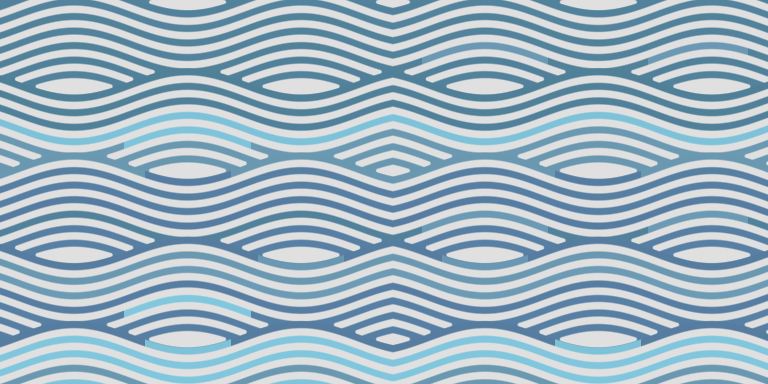
This pattern is drawn by a WebGL 2 fragment shader. Its source:

```glsl
#version 300 es
precision highp float;
// Overlapping bands of blue wave lines on pale grey, with lenses between the crests.

uniform vec2 u_resolution;
out vec4 fragColor;

// Lengths are fractions of the canvas height
const float PERIOD = 0.591;       // horizontal wave length
const float LENS_X = 0.193;       // first trough of the even bands
const float MIRROR_X = 1.0234;    // axis where the waves reflect
const float BAND_PITCH = 0.2195;  // vertical step between bands
const float FIRST_BAND_Y = 0.2214;
const float AMPLITUDE = 0.0344;
const float LINE_PITCH = 0.0378;
const float HALF_LINE = 0.0091;
const float TIP_RADIUS = 0.0057;  // rounding of the pale tips
const float CAP_REACH = 0.165;    // half length of a recoloured crest
const float LENS_REACH = 0.112;   // half length of a recoloured trough
const float TONE_VARIATION = 0.03;
const int FIRST_BAND = -2;
const int LAST_BAND = 4;
const int LINES = 7;
const float PI = 3.14159;

const vec3 PAPER = vec3(0.88);
const vec3 INKS[4] = vec3[4](
    vec3(0.34, 0.495, 0.635),     // deep blue
    vec3(0.32, 0.505, 0.605),     // teal
    vec3(0.42, 0.60, 0.70),       // mid blue
    vec3(0.50, 0.77, 0.86));      // sky blue

// Ink of each line, one row per band
const int LINE_INKS[35] = int[35](
    1, 1, 1, 1, 1, 1, 1,
    1, 1, 1, 3, 2, 2, 2,
    2, 0, 0, 0, 1, 0, 0,
    0, 2, 2, 0, 0, 0, 0,
    0, 3, 3, 2, 3, 3, 3);

float hash(vec2 p) {
    return fract(sin(dot(p, vec2(127.1, 311.7))) * 43758.5453);
}

// Horizontal position of the trough nearest to x
float troughCentre(float x, int band) {
    float start = LENS_X + 0.5 * PERIOD * float(band & 1);
    return start + PERIOD * floor((x - start) / PERIOD + 0.5);
}

// Depth below the centre of a band's top line
float bandDepth(vec2 p, int band) {
    float phase = 2.0 * PI * (p.x - troughCentre(p.x, band)) / PERIOD;
    return p.y - FIRST_BAND_Y - BAND_PITCH * float(band) - AMPLITUDE * cos(phase);
}

// Intersection of two edges meeting at a sharp angle, with a round tip
float roundTip(float a, float b) {
    const float C = -0.8;         // cosine between the edge normals
    vec2 u = vec2(a, b) + TIP_RADIUS;
    if (u.x > C * u.y && u.y > C * u.x) {
        float squared = (dot(u, u) - 2.0 * C * u.x * u.y) / (1.0 - C * C);
        return sqrt(max(squared, 0.0)) - TIP_RADIUS;
    }
    return max(a, b);
}

vec3 lineInk(float x, int band, int line, bool leftSide) {
    int row = clamp(band + 1, 0, 4);
    bool odd = (band & 1) == 1;
    float centre = troughCentre(x, band);
    float offset = abs(x - centre);

    // Troughs under the inner lenses take the ink of the next line
    bool innerLens = centre > 0.39 && centre < 0.91;
    int source = line == 0 && innerLens && offset < LENS_REACH ? 1 : line;
    int ink = LINE_INKS[row * LINES + source];

    // Some crests carry a lighter cap
    bool cap = line == 4 && 0.5 * PERIOD - offset < CAP_REACH;
    if (cap && leftSide != odd && x > 0.1 && x < 0.98 && (odd || x < 0.9))
        ink = odd ? 2 : 3;

    float tone = hash(vec2(float(line), float(band))) - 0.5;
    return INKS[ink] * (1.0 + TONE_VARIATION * tone);
}

void main() {
    vec2 p = gl_FragCoord.xy / u_resolution.y;
    float soft = 1.0 / u_resolution.y;
    bool leftSide = p.x < MIRROR_X;
    p = vec2(MIRROR_X - abs(p.x - MIRROR_X), 1.0 - p.y);

    vec3 color = PAPER;
    for (int band = FIRST_BAND; band <= LAST_BAND; band++) {
        float depth = bandDepth(p, band);

        // Solid ink of this band covers the band above
        int line = clamp(int(floor(depth / LINE_PITCH + 0.5)), 0, LINES - 1);
        float cover = smoothstep(-soft, soft, depth + HALF_LINE);
        color = mix(color, lineInk(p.x, band, line, leftSide), cover);

        // Pale stripes end against the band below; the last one forms the lens
        float stripe = clamp(floor(depth / LINE_PITCH), 0.0, float(LINES - 1));
        float upper = HALF_LINE - (depth - stripe * LINE_PITCH);
        float lower = depth - (stripe + 1.0) * LINE_PITCH + HALF_LINE;
        float pale = roundTip(upper, bandDepth(p, band + 1) + HALF_LINE);
        if (stripe < float(LINES - 1)) pale = max(pale, lower);
        color = mix(color, PAPER, 1.0 - smoothstep(-soft, soft, pale));
    }
    fragColor = vec4(color, 1.0);
}
```
